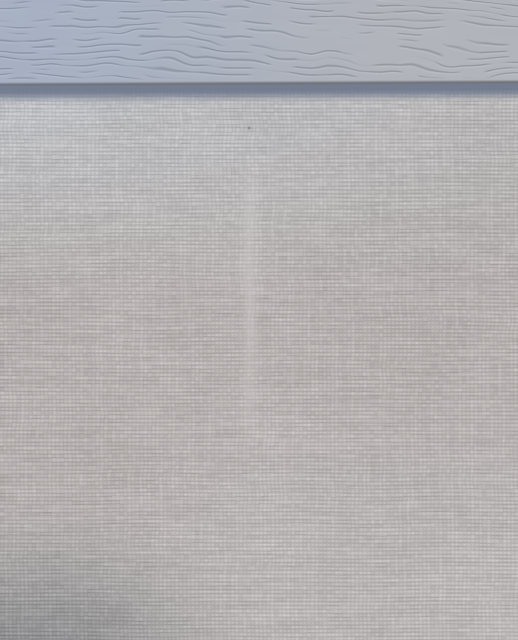
Give the GLSL for this texture, as a WebGL 1 fragment shader.

```glsl
precision highp float;
// A pale woven wall covering below a painted wood rail that casts a soft shadow.
// Weave: a grid of cosine threads with noise per row, column and cell.
// Rail: broken contour lines of a warped height field form the grain.
uniform vec2 u_resolution;

const vec2 THREADS = vec2(130.0, 165.0);  // repeats across and down
const vec3 WALL_WARM = vec3(0.712, 0.694, 0.688);
const vec3 WALL_COOL = vec3(0.745, 0.752, 0.768);
const vec3 WALL_PALE = vec3(0.735, 0.724, 0.720);
const vec3 CORNER_GREY = vec3(0.560, 0.562, 0.570);
const vec3 RAIL_BLUE = vec3(0.655, 0.695, 0.765);
const vec3 RAIL_GREY = vec3(0.695, 0.705, 0.730);
const vec3 SHADOW = vec3(0.430, 0.470, 0.550);
const vec3 LIP = vec3(0.440, 0.450, 0.480);

float hash(vec2 p) {
  return fract(sin(dot(p, vec2(127.1, 311.7))) * 43758.5453);
}

float noise(vec2 p) {
  vec2 i = floor(p);
  vec2 f = fract(p);
  f = f * f * (3.0 - 2.0 * f);
  return mix(mix(hash(i), hash(i + vec2(1.0, 0.0)), f.x),
             mix(hash(i + vec2(0.0, 1.0)), hash(i + 1.0), f.x), f.y);
}

float fbm(vec2 p) {
  float sum = 0.0;
  float gain = 0.5;
  for (int i = 0; i < 4; i++) {
    sum += gain * noise(p);
    p = p * 2.03 + 17.0;
    gain *= 0.5;
  }
  return sum;
}

// Bright at the centre of each thread, dark in the gap between two
float thread(float t) {
  return -cos(6.28318 * t);
}

// Signed brightness of the woven relief
float weave(vec2 uv) {
  vec2 sway = vec2(noise(uv * vec2(4.0, 40.0)), noise(uv * vec2(7.0, 12.0) + 8.0));
  vec2 p = uv * THREADS + (sway - 0.5) * vec2(0.5, 0.4);
  vec2 cell = floor(p);
  float rowStreak = noise(vec2(uv.x * 18.0, cell.y)) - 0.5;
  float slub = noise(vec2(uv.x * 45.0 + 50.0, cell.y + 300.0)) - 0.5;
  float columnTone = noise(vec2(cell.x, uv.y * 12.0 + 70.0)) - 0.5;
  float rows = thread(p.y) * (0.034 + 0.040 * slub);
  float columns = thread(p.x) * (0.014 + 0.016 * columnTone);
  float knots = thread(p.x) * thread(p.y) * 0.010;
  float grit = (hash(cell) - 0.5) * 0.034;
  return rows + columns + knots + grit + 0.034 * rowStreak + 0.012 * columnTone;
}

// Faint vertical rubbed mark with tapered ends
float rubMark(vec2 uv) {
  float x = (uv.x - 0.483 - 0.004 * (noise(vec2(uv.y * 8.0, 3.0)) - 0.5)) / 0.013;
  float ends = smoothstep(0.26, 0.46, uv.y) * (1.0 - smoothstep(0.64, 0.80, uv.y));
  return exp(-x * x) * ends;
}

vec3 wallColor(vec2 uv, float below, float px) {
  // Cool light from the upper left, a pale lower right and a dim lower left
  float coolness = smoothstep(0.50, 0.88, uv.y) * (1.0 - 0.6 * uv.x);
  vec3 col = mix(WALL_WARM, WALL_COOL, coolness);
  float pale = (1.0 - smoothstep(0.10, 0.40, uv.y)) * smoothstep(0.15, 0.60, uv.x);
  col = mix(col, WALL_PALE, 0.6 * pale);
  float corner = 1.0 - smoothstep(0.0, 0.36, length((uv - vec2(0.07, -0.02)) * vec2(0.8, 1.4)));
  col = mix(col, CORNER_GREY, 0.9 * corner);
  col += 0.030 * (fbm(uv * vec2(4.0, 6.0)) - 0.47);

  // The rubbed mark flattens and lightens the weave
  float rub = rubMark(uv);
  col += weave(uv) * (1.0 - 0.4 * rub) + 0.036 * rub;

  // Small dark speck
  float speck = length((uv - vec2(0.481, 0.800)) * vec2(0.81, 1.0));
  col = mix(col, LIP, 0.6 * (1.0 - smoothstep(0.001, 0.001 + 1.5 * px, speck)));

  // Cast shadow with a soft lower edge
  float shade = 0.92 * (1.0 - smoothstep(0.008, 0.030, below));
  return mix(col, SHADOW, shade);
}

// Fine wavy strokes along the contours of a stretched field
float woodGrain(vec2 uv, float px) {
  float scale = 105.0;
  float bend = fbm(uv * vec2(2.2, 5.0) + 4.0) * 9.0 + noise(uv * vec2(30.0, 60.0)) * 0.45;
  float level = uv.y * scale + uv.x * 2.5 + bend;
  float offset = abs(fract(level) - 0.5);
  float stroke = 1.0 - smoothstep(0.0, 0.06 + scale * px, offset);
  float breaks = smoothstep(0.28, 0.60, noise(vec2(uv.x * 24.0, floor(level) * 3.0)));
  return stroke * breaks;
}

vec3 railColor(vec2 uv, float above, float px) {
  vec3 col = mix(RAIL_BLUE, RAIL_GREY, smoothstep(0.0, 0.9, uv.x));
  col += 0.016 * (fbm(uv * vec2(5.0, 40.0)) - 0.5);
  float face = smoothstep(0.006, 0.014, above);
  col -= 0.110 * woodGrain(uv, px) * face;
  col += 0.030 * woodGrain(uv + vec2(0.0, 0.0025), px) * face;
  return mix(LIP, col, smoothstep(0.001, 0.005 + px, above));
}

void main() {
  vec2 uv = gl_FragCoord.xy / u_resolution;
  float px = 1.0 / u_resolution.y;
  float railEdge = 0.866 + 0.004 * uv.x;
  float above = uv.y - railEdge;
  vec3 wall = wallColor(uv, max(-above, 0.0), px);
  vec3 rail = railColor(uv, max(above, 0.0), px);
  gl_FragColor = vec4(mix(wall, rail, smoothstep(-px, px, above)), 1.0);
}
```
